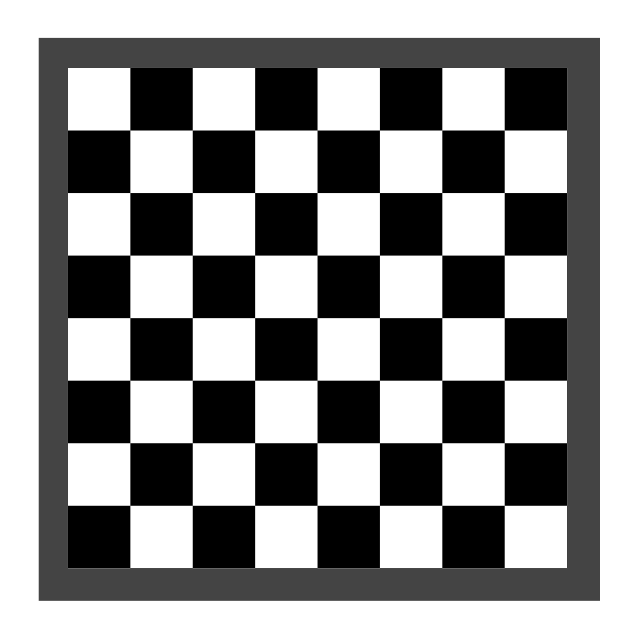
This pattern is drawn by a Shadertoy shader. Its source:

```glsl
// An eight by eight black and white checkerboard in a flat grey frame on white.
// Box distances cover the frame and board; the checks are the product of
// two smoothed square waves, one along each axis.

#define CELLS 8.0
#define FRAME_MIN vec2(0.0605, 0.0612)
#define FRAME_MAX vec2(0.9375, 0.9408)
#define BOARD_MIN vec2(0.1062, 0.1120)
#define BOARD_MAX vec2(0.8861, 0.8938)
#define PAPER_COLOR vec3(1.0)
#define FRAME_COLOR vec3(0.267)
#define DARK_COLOR vec3(0.0)
#define LIGHT_COLOR vec3(1.0)

// Antialiased coverage of an axis-aligned box.
float boxCoverage(vec2 p, vec2 lo, vec2 hi, vec2 pixel) {
    vec2 inside = min(p - lo, hi - p) / pixel;
    vec2 cover = clamp(inside + 0.5, 0.0, 1.0);
    return cover.x * cover.y;
}

// Share of light colour: 0 in the lower left cell, then alternating.
float checker(vec2 cell, vec2 pixel) {
    vec2 edge = abs(mod(cell + 0.5, 2.0) - 1.0) - 0.5;
    vec2 wave = clamp(2.0 * edge / pixel, -1.0, 1.0);
    return 0.5 - 0.5 * wave.x * wave.y;
}

void mainImage(out vec4 fragColor, in vec2 fragCoord) {
    vec2 uv = fragCoord / iResolution.xy;
    vec2 pixel = 1.0 / iResolution.xy;

    // Frame on the paper
    float frame = boxCoverage(uv, FRAME_MIN, FRAME_MAX, pixel);
    vec3 color = mix(PAPER_COLOR, FRAME_COLOR, frame);

    // Checks inside the frame
    vec2 cellScale = CELLS / (BOARD_MAX - BOARD_MIN);
    float light = checker((uv - BOARD_MIN) * cellScale, pixel * cellScale);
    float board = boxCoverage(uv, BOARD_MIN, BOARD_MAX, pixel);
    color = mix(color, mix(DARK_COLOR, LIGHT_COLOR, light), board);

    fragColor = vec4(color, 1.0);
}
```
